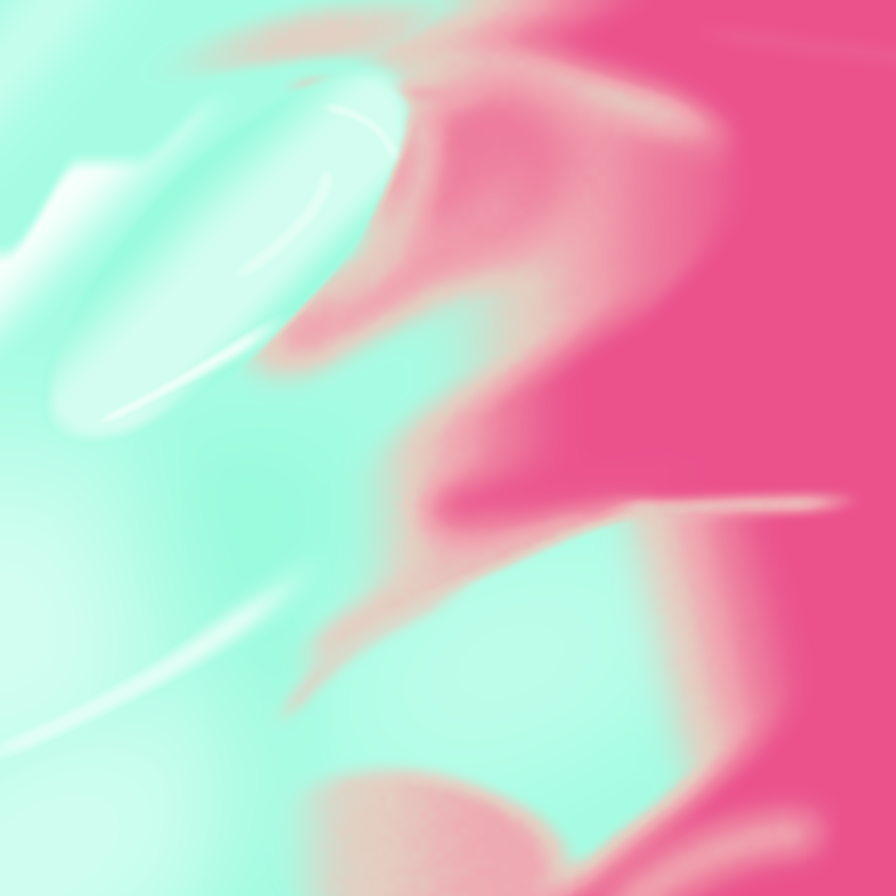
This background is drawn by a Shadertoy shader. Its source:

```glsl
// Soft marbled swirl of mint and pink paint with folded ribbons and pale crests

const vec3 MINT = vec3(0.65, 0.99, 0.89);
const vec3 AQUA = vec3(0.57, 0.98, 0.85);
const vec3 SAND = vec3(0.89, 0.81, 0.76);
const vec3 ROSE = vec3(0.94, 0.65, 0.69);
const vec3 PINK = vec3(0.93, 0.49, 0.62);
const vec3 DEEP = vec3(0.92, 0.32, 0.55);
const vec3 CREST = vec3(0.96, 1.0, 0.985);

float hash(vec2 p) {
    return fract(sin(dot(p, vec2(127.1, 311.7))) * 43758.5);
}

float noise(vec2 p) {
    vec2 i = floor(p), f = fract(p);
    f = f * f * (3.0 - 2.0 * f);
    return mix(mix(hash(i), hash(i + vec2(1, 0)), f.x),
               mix(hash(i + vec2(0, 1)), hash(i + vec2(1, 1)), f.x), f.y);
}

// Soft tapered brush stroke along a quadratic curve
float stroke(vec2 p, vec2 a, vec2 b, vec2 c, float width) {
    const int STEPS = 12;
    float nearest = 9.0, along = 0.0;
    vec2 start = a;
    for (int i = 1; i <= STEPS; i++) {
        float t = float(i) / float(STEPS);
        vec2 end = mix(mix(a, b, t), mix(b, c, t), t);
        vec2 seg = end - start;
        float h = clamp(dot(p - start, seg) / dot(seg, seg), 0.0, 1.0);
        float d = length(p - start - seg * h);
        if (d < nearest) {
            nearest = d;
            along = t + (h - 1.0) / float(STEPS);
        }
        start = end;
    }
    float taper = smoothstep(0.0, 0.25, along) * smoothstep(1.0, 0.75, along);
    return taper * exp(-nearest * nearest / (width * width));
}

// Rotated ellipse, solid inside and fading over the given softness
float blob(vec2 p, vec2 center, vec2 radii, float angle, float softness) {
    float c = cos(angle), s = sin(angle);
    vec2 q = mat2(c, -s, s, c) * (p - center) / radii;
    return 1.0 - smoothstep(1.0 - softness, 1.0 + softness, length(q));
}

// Paint ramp from mint through sand and rose to deep pink
vec3 paint(float m) {
    vec3 col = mix(MINT, SAND, smoothstep(0.0, 0.32, m));
    col = mix(col, ROSE, smoothstep(0.28, 0.55, m));
    col = mix(col, PINK, smoothstep(0.5, 0.76, m));
    return mix(col, DEEP, smoothstep(0.7, 1.0, m));
}

// Amount of pink, built layer by layer
float pinkness(vec2 p, float shell) {
    float m = smoothstep(0.34, 0.68, p.x - 0.08 * smoothstep(0.06, 0.0, p.y));
    m = max(m, 0.28 * blob(p, vec2(0.36, 0.04), vec2(0.13, 0.03), -0.2, 0.9));
    m = mix(m, 0.95, 0.8 * stroke(p, vec2(0.44, 0.59), vec2(0.6, 0.53), vec2(0.85, 0.52), 0.03));
    m = mix(m, 0.36, 0.8 * stroke(p, vec2(0.3, 0.76), vec2(0.48, 0.62), vec2(0.76, 0.56), 0.024));

    // Folded ribbon
    float top = 0.06 + 0.5 * pow(p.x - 0.45, 2.0);
    float bottom = 0.46 - 0.5 * (p.x - 0.48);
    float tip = p.x + 5.0 * pow(p.y - 0.2, 2.0) * smoothstep(0.6, 0.8, p.x);
    float fold = smoothstep(-0.01, 0.02, p.y - top) * smoothstep(-0.045, 0.035, bottom - p.y)
               * (1.0 - smoothstep(0.79, 0.86, tip));
    m = mix(m, 0.9 * smoothstep(0.42, 0.85, p.x), fold);
    m = mix(m, 0.32, 0.8 * stroke(p, vec2(0.36, 0.07), vec2(0.62, 0.05), vec2(0.84, 0.17), 0.03));

    // Pink hollow inside the fold
    m = mix(m, 0.74, blob(p, vec2(0.54, 0.19), vec2(0.115, 0.095), -0.5, 0.55));
    m = mix(m, 0.6, 0.9 * stroke(p, vec2(0.62, 0.17), vec2(0.48, 0.32), vec2(0.24, 0.42), 0.04));
    m = mix(m, 0.52, 0.7 * stroke(p, vec2(0.3, 0.1), vec2(0.43, 0.085), vec2(0.56, 0.12), 0.012));
    m = mix(m, 0.36, 0.8 * stroke(p, vec2(0.45, 0.1), vec2(0.54, 0.21), vec2(0.32, 0.39), 0.022));
    m *= 1.0 - shell;

    // Lower mint pool and its rosy pocket
    float rim = 0.565 + 0.43 * max(0.71 - p.x, 0.0) + 2.5 * pow(max(0.46 - p.x, 0.0), 2.0);
    float pool = smoothstep(0.66, 0.92, p.x - 0.25 * (p.y - 0.68));
    m = mix(m, pool, smoothstep(-0.012, 0.018, p.y - rim));
    m = mix(m, 0.3, 0.7 * stroke(p, vec2(0.29, 0.83), vec2(0.37, 0.7), vec2(0.55, 0.645), 0.016));
    m = mix(m, 0.3, 0.8 * stroke(p, vec2(0.65, 0.575), vec2(0.8, 0.56), vec2(0.98, 0.56), 0.012));
    float pocket = blob(p, vec2(0.45, 0.955), vec2(0.18, 0.095), 0.12, 0.22);
    m = mix(m, 0.24 + 0.26 * smoothstep(0.34, 0.57, p.x), pocket * smoothstep(0.27, 0.4, p.x));

    // Diagonal pink sweep with a pale ribbon
    m = mix(m, 1.0, smoothstep(-0.02, 0.06, p.y - 1.0 + 0.78 * (p.x - 0.6)));
    m = mix(m, 0.5, 0.85 * stroke(p, vec2(0.64, 1.06), vec2(0.79, 0.91), vec2(0.95, 0.93), 0.035));
    return mix(m, 0.86, 0.6 * stroke(p, vec2(0.75, 0.03), vec2(0.9, 0.05), vec2(1.1, 0.08), 0.015));
}

// Pale crests on the mint side
float crests(vec2 p, float shell) {
    float across = dot(p, vec2(0.72, 0.69));
    float ledge = 0.28 - 0.1 * smoothstep(0.0, 0.09, p.x) - 0.075 * smoothstep(0.15, 0.25, p.x);
    float w = smoothstep(-0.012, 0.018, p.y - ledge) * (1.0 - smoothstep(0.2, 0.29, across))
            * (1.0 - smoothstep(0.2, 0.28, p.x));
    w = max(w, 0.62 * shell * smoothstep(0.29, 0.37, across) * (1.0 - smoothstep(0.43, 0.48, across)));
    w = max(w, 0.8 * stroke(p, vec2(0.36, 0.16), vec2(0.4, 0.24), vec2(0.2, 0.35), 0.018));
    w = max(w, 0.9 * stroke(p, vec2(0.07, 0.49), vec2(0.2, 0.44), vec2(0.33, 0.345), 0.01));
    w = max(w, 0.8 * stroke(p, vec2(0.33, 0.12), vec2(0.44, 0.11), vec2(0.45, 0.2), 0.012));
    w = max(w, 0.75 * stroke(p, vec2(-0.08, 0.86), vec2(0.14, 0.81), vec2(0.37, 0.61), 0.016));
    w = max(w, 0.55 * blob(p, vec2(0.0, 0.7), vec2(0.17, 0.19), 0.0, 0.8));
    w = max(w, 0.5 * blob(p, vec2(0.05, 0.95), vec2(0.24, 0.14), -0.5, 0.75));
    w = max(w, 0.4 * stroke(p, vec2(-0.1, 0.18), vec2(0.04, 0.05), vec2(0.13, -0.1), 0.05));
    return max(w, 0.25 * blob(p, vec2(0.57, 0.74), vec2(0.2, 0.12), -0.4, 0.7));
}

void mainImage(out vec4 fragColor, in vec2 fragCoord) {
    vec2 p = fragCoord / iResolution.xy;
    p.y = 1.0 - p.y;
    vec2 bent = p + 0.008 * (vec2(noise(p * 9.0), noise(p * 9.0 + 31.0)) - 0.5);
    float shell = blob(bent, vec2(0.255, 0.285), vec2(0.27, 0.1), -0.807, 0.07);
    float m = pinkness(bent, shell);
    m += 0.05 * (noise(p * 110.0) - 0.5) * smoothstep(0.05, 0.35, m) * (1.0 - m);
    vec3 col = paint(m);
    float shade = max(blob(p, vec2(0.25, 0.6), vec2(0.14, 0.1), -0.6, 0.8),
                      blob(p, vec2(0.28, 0.86), vec2(0.06, 0.2), 0.1, 0.8));
    col = mix(col, AQUA, 0.6 * max(shade, shell) * (1.0 - smoothstep(0.0, 0.25, m)));
    col = mix(col, CREST, crests(bent, shell) * (1.0 - smoothstep(0.05, 0.4, m)));
    fragColor = vec4(col, 1.0);
}
```
